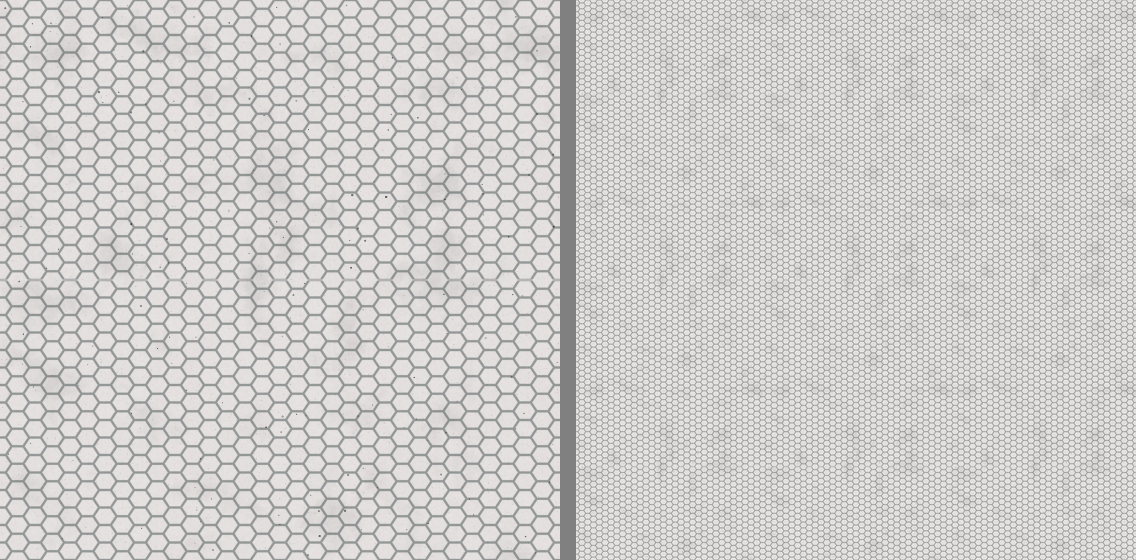
Left: one tile. Right: repeated 3 by 3.
This pattern is drawn by a three.js fragment shader. Its source:

```glsl
// Small pale hexagonal mosaic tiles with thin grey grout, faint stains and dark specks.
varying vec2 vUv;

#define COUNT vec2(16.0, 32.0)            // hexagon repeats across and up, per lattice
#define HEX_HALF_WIDTH (1.0 / 48.0)
#define HEX_HALF_HEIGHT (1.0 / 64.0)
#define GROUT_HALF_WIDTH 0.0021
#define GROUT_SOFTNESS 0.0014
#define TILE_COLOR vec3(0.893, 0.878, 0.873)
#define GROUT_COLOR vec3(0.575, 0.590, 0.588)
#define STAIN_STRENGTH 0.075
#define GRAIN_STRENGTH 0.022
#define TILE_VARIATION 0.012
#define SPECK_CHANCE 0.10

vec3 hash3(vec2 cell) {
  vec3 p = fract(cell.xyx * vec3(0.1031, 0.1030, 0.0973));
  p += dot(p, p.yxz + 33.33);
  return fract((p.xxy + p.yzz) * p.zyx);
}

vec2 gradientAt(vec2 cell, float period) {
  float angle = 6.28318 * hash3(mod(cell, period) + period).x;
  return vec2(cos(angle), sin(angle));
}

// Gradient noise that wraps after a whole number of cells
float wrappedNoise(vec2 uv, float period) {
  vec2 p = uv * period;
  vec2 i = floor(p);
  vec2 f = p - i;
  vec2 w = f * f * f * (f * (f * 6.0 - 15.0) + 10.0);
  vec2 e = vec2(1.0, 0.0);
  float a = dot(gradientAt(i, period), f);
  float b = dot(gradientAt(i + e.xy, period), f - e.xy);
  float c = dot(gradientAt(i + e.yx, period), f - e.yx);
  float d = dot(gradientAt(i + e.xx, period), f - e.xx);
  return mix(mix(a, b, w.x), mix(c, d, w.x), w.y);
}

float wrappedFbm(vec2 uv, float period) {
  float sum = 0.0;
  float amplitude = 1.0;
  for (int octave = 0; octave < 5; octave++) {
    sum += amplitude * wrappedNoise(uv, period);
    period *= 2.0;
    amplitude *= 0.6;
  }
  return sum;
}

// Distance inward from the border of a flat-topped hexagon, negative outside
float hexInset(vec2 offset) {
  vec2 q = abs(offset);
  vec2 slantNormal = normalize(vec2(HEX_HALF_HEIGHT, 0.5 * HEX_HALF_WIDTH));
  float slant = dot(vec2(HEX_HALF_WIDTH, 0.0) - q, slantNormal);
  return min(HEX_HALF_HEIGHT - q.y, slant);
}

// Inset in x, then the wrapped tile id of one of the two interleaved lattices
vec3 hexLattice(vec2 uv, vec2 shift) {
  vec2 p = uv * COUNT - shift;
  vec2 offset = (fract(p) - 0.5) / COUNT;
  return vec3(hexInset(offset), mod(floor(p), COUNT) + shift);
}

// Darkness of round specks scattered one per chosen grid cell
float specks(vec2 uv, float grid, float chance, float maxRadius) {
  vec2 p = uv * grid;
  vec2 cell = mod(floor(p), grid);
  vec3 place = hash3(cell + 17.0);
  vec3 look = hash3(cell + 211.0);
  vec2 offset = (fract(p) - mix(vec2(0.2), vec2(0.8), place.xy)) / grid;
  float radius = maxRadius * mix(0.45, 1.0, look.x * look.x);
  float disc = 1.0 - smoothstep(radius - 0.0008, radius + 0.0008, length(offset));
  return disc * mix(0.25, 1.0, look.y) * step(place.z, chance);
}

void main() {
  vec2 uv = vUv;

  // Hexagon layout
  vec3 even = hexLattice(uv, vec2(0.5, 0.0));
  vec3 odd = hexLattice(uv, vec2(0.0, 0.5));
  vec3 hex = even.x > odd.x ? even : odd;
  float grout = 1.0 - smoothstep(GROUT_HALF_WIDTH - GROUT_SOFTNESS,
                                 GROUT_HALF_WIDTH + GROUT_SOFTNESS, hex.x);

  // Worn, paler joints along the middle row
  grout *= 1.0 - 0.4 * (1.0 - smoothstep(0.001, 0.003, abs(uv.y - 0.5)));

  // Tile tone, cloudy stains and fine grain
  float tone = 1.0 + TILE_VARIATION * (hash3(hex.yz * 2.0 + 5.0).x - 0.5);
  tone -= STAIN_STRENGTH * smoothstep(0.0, 0.9, wrappedFbm(uv, 7.0));
  tone += GRAIN_STRENGTH * (wrappedNoise(uv, 230.0) + 0.5 * wrappedNoise(uv, 110.0));

  vec3 color = mix(TILE_COLOR, GROUT_COLOR, grout) * tone;

  // Sparse dark specks and many faint pits
  color *= 1.0 - 0.6 * specks(uv, 41.0, SPECK_CHANCE, 0.0021);
  color *= 1.0 - 0.14 * specks(uv, 113.0, 2.0 * SPECK_CHANCE, 0.0012);

  gl_FragColor = vec4(color, 1.0);
}
```
